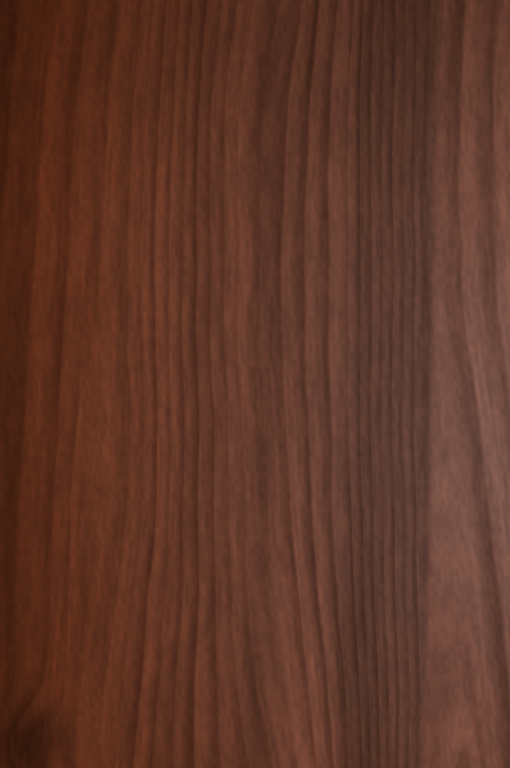
A Shadertoy shader for this texture:

```glsl
// Dark walnut board: near-vertical growth rings drawn as a warped, unevenly
// spaced saw-tooth, with fine fibres and pores on top, and a pale haze that
// spreads from the right over a warm red-brown ground.

const vec3 WARM_WOOD = vec3(0.355, 0.160, 0.077);
const vec3 HAZY_WOOD = vec3(0.490, 0.345, 0.305);
const vec3 RING_TINT = vec3(0.58, 0.51, 0.48);   // multiplier inside a ring line
const vec2 HAZE_CENTRE = vec2(1.0, 0.42);
const vec2 KNOT_CENTRE = vec2(0.06, 0.03);
const float RING_DEPTH = 0.62;
const float STREAK_DEPTH = 0.13;
const float FIBRE_DEPTH = 0.15;
const float PORE_DEPTH = 0.12;

float hash(vec2 p) {
    vec3 q = fract(vec3(p.xyx) * 0.1031);
    q += dot(q, q.yzx + 33.33);
    return fract((q.x + q.y) * q.z);
}

float noise(vec2 p) {
    vec2 cell = floor(p), f = fract(p);
    f = f * f * (3.0 - 2.0 * f);
    float low = mix(hash(cell), hash(cell + vec2(1, 0)), f.x);
    float high = mix(hash(cell + vec2(0, 1)), hash(cell + vec2(1, 1)), f.x);
    return mix(low, high, f.y);
}

float bell(float x, float centre, float width) {
    float d = (x - centre) / width;
    return exp(-d * d);
}

float knot(vec2 uv) {
    vec2 d = (uv - KNOT_CENTRE) / vec2(0.07, 0.05);
    return exp(-dot(d, d));
}

// Sideways position of the ring passing through uv, traced to a straight board
float straighten(vec2 uv) {
    float x = uv.x;
    float lean = 0.10 * (uv.y - 0.5) * (1.0 - smoothstep(0.1, 0.5, uv.x));
    float bow = 0.18 * (uv.y - 0.62) * (uv.y - 0.62) * bell(uv.x, 0.57, 0.13);
    float sweep = 0.17 * max(0.62 - uv.y, 0.0) * smoothstep(0.83, 0.93, uv.x);
    x -= lean + bow + sweep;
    x += 0.030 * (noise(uv * vec2(4.0, 2.6)) - 0.5);
    x += 0.008 * (noise(uv * vec2(14.0, 9.0) + 7.0) - 0.5);
    return x;
}

// Ring count from the left edge; each clamp adds rings where growth was slow
float ringPhase(vec2 uv) {
    float x = straighten(uv);
    float phase = 15.0 * x;
    phase += 20.0 * clamp(x - 0.24, 0.0, 0.24);
    phase += 8.0 * clamp(x - 0.48, 0.0, 0.20);
    phase += 30.0 * clamp(x - 0.68, 0.0, 0.16);
    float tongue = bell(uv.x, 0.16, 0.035) * (1.0 - smoothstep(0.3, 0.74, uv.y));
    return phase + 0.9 * tongue + 1.5 * knot(uv);
}

// Slow darkening towards late wood, then a quicker return
float ringLine(vec2 uv) {
    float phase = ringPhase(uv);
    float ring = floor(phase), f = fract(phase);
    float line = smoothstep(0.25, 0.86, f) * (1.0 - smoothstep(0.84, 1.0, f));
    float strength = mix(0.35, 1.0, hash(vec2(ring, 5.0)));
    return line * strength * mix(0.6, 1.1, noise(vec2(ring * 3.7, uv.y * 4.0)));
}

// Broad light and dark zones of the board
float zoneShade(vec2 uv) {
    float x = uv.x - 0.03 * (uv.y - 0.5) + 0.008 * (noise(vec2(3.0, uv.y * 5.0)) - 0.5);
    float darkBand = smoothstep(0.64, 0.72, x) * (1.0 - smoothstep(0.838, 0.856, x));
    float shade = 1.0 - 0.19 * darkBand;
    shade *= 1.0 - 0.12 * bell(x, 0.52, 0.03);
    shade *= 1.0 - 0.20 * (1.0 - smoothstep(0.0, 0.10, uv.x));
    shade *= 1.0 - 0.13 * smoothstep(0.70, 1.0, uv.y);
    return shade * (1.0 - 0.35 * knot(uv));
}

void mainImage(out vec4 fragColor, in vec2 fragCoord) {
    vec2 uv = fragCoord / iResolution.xy;

    // Ground colour
    float haze = clamp(1.0 - length((uv - HAZE_CENTRE) * vec2(0.95, 0.85)), 0.0, 1.0);
    vec3 wood = mix(WARM_WOOD, HAZY_WOOD, haze) * zoneShade(uv);

    // Growth rings and soft streaks between them
    wood *= mix(vec3(1.0), RING_TINT, RING_DEPTH * ringLine(uv));
    float x = straighten(uv);
    wood *= 1.0 + STREAK_DEPTH * (noise(vec2(x * 38.0, uv.y * 1.5)) - 0.5);

    // Long fibres and short slanted pores
    float fibre = noise(vec2(x * 140.0, uv.y * 22.0));
    float pore = noise(vec2(uv.x * 170.0 + uv.y * 30.0, uv.y * 110.0));
    wood *= 1.0 + FIBRE_DEPTH * (fibre - 0.5) + PORE_DEPTH * (pore - 0.5);

    fragColor = vec4(wood, 1.0);
}
```
